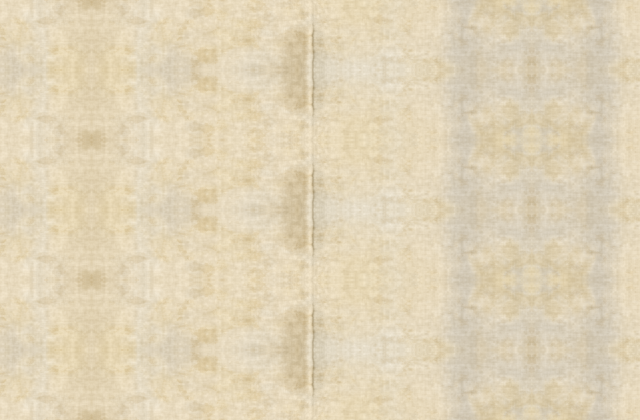
Reproduce this texture procedurally as a Shadertoy shader.

```glsl
float hash(vec2 p) {
    vec3 q = fract(vec3(p.xyx) * 0.1031);
    q += dot(q, q.yzx + 33.33);
    return fract((q.x + q.y) * q.z);
}

float noise(vec2 p) {
    vec2 i = floor(p), f = fract(p);
    f = f * f * (3.0 - 2.0 * f);
    return mix(mix(hash(i), hash(i + vec2(1, 0)), f.x),
               mix(hash(i + vec2(0, 1)), hash(i + vec2(1, 1)), f.x), f.y);
}

// Layered noise, centred on zero
float fbm(vec2 p) {
    float sum = 0.0, amp = 0.5;
    for (int i = 0; i < 5; i++) {
        sum += amp * (noise(p) - 0.5);
        p = mat2(1.6, 1.2, -1.2, 1.6) * p + 17.3;
        amp *= 0.58;
    }
    return sum;
}

// Soft elliptical stain
float stain(vec2 p, vec2 centre, vec2 radius) {
    vec2 d = (p - centre) / radius;
    return exp(-dot(d, d));
}

// Vertical band with soft sides
float band(float x, float centre, float width) {
    float d = (x - centre) / width;
    return exp(-d * d);
}

void mainImage(out vec4 fragColor, in vec2 fragCoord) {
    vec2 uv = fragCoord / iResolution.y;

    // Mirror across two upright axes; three mirrored rows down
    float x = 1.266 - abs(1.266 - 0.218 - abs(uv.x - 0.218));
    float y = abs(fract(uv.y * 3.0) - 0.5) / 3.0;
    vec2 p = vec2(x, y);

    // Uneven edges for all stains
    vec2 w = p + 0.085 * vec2(fbm(p * 24.0), fbm(p * 24.0 + 40.0));

    vec3 cream = vec3(0.910, 0.855, 0.745);
    vec3 gold = vec3(0.885, 0.810, 0.625);
    vec3 ochre = vec3(0.760, 0.680, 0.520);
    vec3 grey = vec3(0.805, 0.775, 0.715);
    vec3 mist = vec3(0.900, 0.870, 0.800);

    // Mottled ground
    float cloud = fbm(p * vec2(9.0, 14.0) + 5.0);
    float blotch = fbm(p * vec2(30.0, 44.0) + 60.0);
    vec3 col = mix(cream, gold, 0.38 * smoothstep(-0.05, 0.35, cloud + 0.7 * blotch));
    col = mix(col, mist, 0.55 * smoothstep(0.0, 0.3, -cloud + 0.5 * blotch));

    // Left: golden spine with pale and dusty strips
    col = mix(col, ochre, 0.20 * band(w.x, 0.218, 0.035));
    col = mix(col, ochre, 0.40 * stain(w, vec2(0.218, 0.167), vec2(0.07, 0.022)));
    col = mix(col, gold, 0.40 * stain(w, vec2(0.27, 0.01), vec2(0.05, 0.07)));
    col = mix(col, mist, 0.50 * band(w.x, 0.345, 0.022));
    col = mix(col, grey, 0.50 * stain(w, vec2(0.41, 0.0), vec2(0.06, 0.06)));
    col = mix(col, mist * 0.97, 0.55 * stain(w, vec2(0.59, 0.01), vec2(0.05, 0.05)));

    // Centre: brown smudge left of the crease, shade on its right
    float reach = 1.0 - smoothstep(0.05, 0.11, w.y);
    float crease = x - 0.744 - 0.008 * fbm(vec2(3.0, y * 40.0));
    float smudge = smoothstep(0.64, 0.715, w.x) * (1.0 - smoothstep(-0.022, -0.006, crease));
    col = mix(col, ochre, 0.68 * reach * smudge);
    col = mix(col, ochre, 0.25 * stain(w, vec2(0.67, 0.0), vec2(0.05, 0.03)));
    float shade = smoothstep(-0.002, 0.002, crease) * exp(-max(crease, 0.0) * 24.0);
    col = mix(col, vec3(0.79, 0.75, 0.65), 0.65 * reach * shade);
    float fold = band(crease, 0.001, 0.0028) * (0.03 + 0.15 * reach);
    col *= 1.0 - fold * vec3(0.9, 1.05, 1.4);
    col += 0.02 * band(crease, -0.007, 0.005);

    // Soft crumples around the crease, lit from one side
    float relief = fbm(p * vec2(46.0, 36.0) + 9.0) - fbm((p + 0.003) * vec2(46.0, 36.0) + 9.0);
    col += 0.16 * relief * band(x, 0.745, 0.085);

    // Right of the crease: cool light pools between warm patches
    col = mix(col, mist, 0.80 * stain(w, vec2(0.89, 0.0), vec2(0.12, 0.055)));
    col = mix(col, gold, 0.40 * stain(w, vec2(0.88, 0.167), vec2(0.10, 0.07)));
    col = mix(col, mist, 0.40 * band(w.x, 0.935, 0.025));

    // Right: grey columns, cool rows and golden rings
    col = mix(col, grey, 0.72 * band(w.x, 1.105, 0.045));
    col = mix(col, grey * 1.02, 0.65 * stain(w, vec2(1.23, 0.045), vec2(0.14, 0.045)));
    col = mix(col, ochre, 0.28 * stain(w, vec2(1.16, 0.005), vec2(0.06, 0.022)));
    float ring = length((w - vec2(1.266, 0.167)) / vec2(0.125, 0.072));
    col = mix(col, gold * 0.98, 0.55 * (1.0 - smoothstep(0.5, 1.35, ring)));
    col = mix(col, ochre, 0.30 * band(ring, 0.8, 0.28));
    col = mix(col, grey * 1.03, 0.75 * stain(w, vec2(1.234, 0.148), vec2(0.020, 0.026)));
    col = mix(col, ochre, 0.25 * stain(w, vec2(1.266, 0.0), vec2(0.012, 0.07)));

    // Woven streaks, flecks and paper grain
    float weft = fbm(p * vec2(28.0, 170.0) + 80.0);
    float warp = fbm(p * vec2(170.0, 22.0) + 30.0);
    float fleck = fbm(p * vec2(75.0, 95.0) + 50.0);
    float grain = noise(p * 210.0) + noise(p * 130.0 + 7.0) - 1.0;
    col += (0.065 * weft + 0.050 * warp + 0.060 * fleck + 0.036 * grain) * vec3(0.85, 0.95, 1.15);
    col -= 0.075 * smoothstep(0.02, 0.3, blotch + 0.3 * fleck) * vec3(0.5, 0.7, 1.0);

    fragColor = vec4(clamp(col, 0.0, 1.0), 1.0);
}
```
